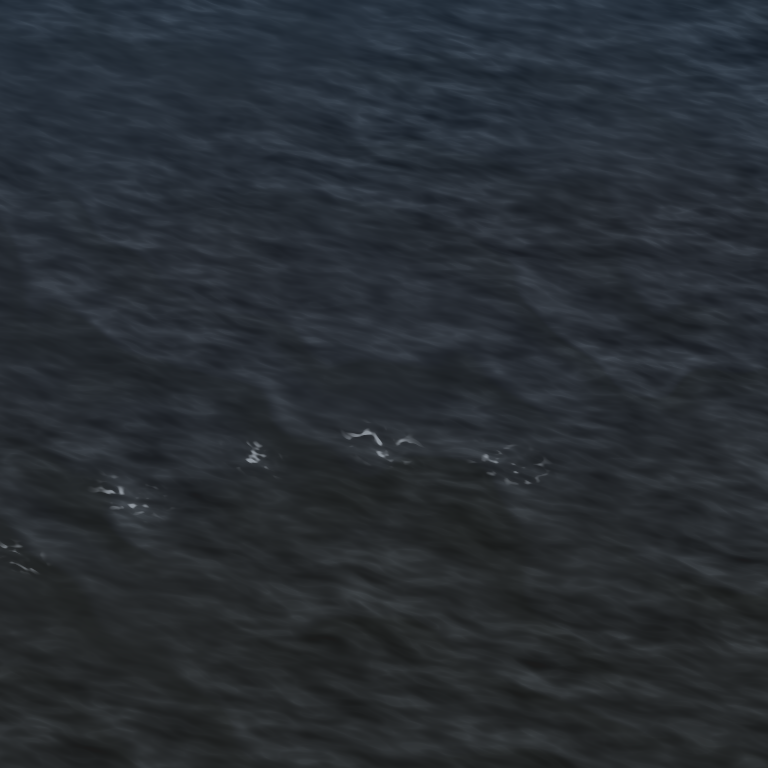
This texture is drawn by a WebGL 2 fragment shader. Its source:

```glsl
#version 300 es
precision highp float;

uniform vec2 u_resolution;
out vec4 fragColor;

#define RIPPLE_GAIN 0.049
#define RIPPLE_SCALE vec2(6.0, 22.0)
#define RIPPLE_TILT 0.22
#define SWELL_GAIN 0.070
#define SWELL_COUNT 5.5
#define SWELL_TILT 0.46
#define FOAM_PATCHES 5
#define FOAM_COLOR vec3(0.62, 0.65, 0.68)
#define NEAR_COLOR vec3(0.147, 0.158, 0.164)
#define MID_COLOR vec3(0.154, 0.174, 0.203)
#define FAR_COLOR vec3(0.157, 0.201, 0.250)
#define LIGHT_TINT vec3(0.92, 1.0, 1.07)

float hash(vec2 p) {
    vec3 q = fract(p.xyx * 0.1031);
    q += dot(q, q.yzx + 33.33);
    return fract((q.x + q.y) * q.z);
}

vec2 gradient(vec2 cell) {
    return vec2(hash(cell), hash(cell + 71.7)) * 2.0 - 1.0;
}

float noise(vec2 p) {
    vec2 i = floor(p), f = p - i;
    vec2 w = f * f * f * (f * (f * 6.0 - 15.0) + 10.0);
    vec2 e = vec2(1.0, 0.0);
    float low = mix(dot(gradient(i), f), dot(gradient(i + e), f - e), w.x);
    float high = mix(dot(gradient(i + e.yx), f - e.yx), dot(gradient(i + 1.0), f - 1.0), w.x);
    return mix(low, high, w.y);
}

// Coordinates along and across a direction that falls to the right
vec2 tilt(vec2 p, float angle) {
    float c = cos(angle), s = sin(angle);
    return vec2(c * p.x - s * p.y, s * p.x + c * p.y);
}

// Small waves: soft bumps with faint ridges
float ripples(vec2 p) {
    float sum = 0.0, amplitude = 0.6;
    vec2 scale = RIPPLE_SCALE;
    p += 0.012 * vec2(noise(p * 9.0), noise(p * 9.0 + 40.0));
    for (int i = 0; i < 4; i++) {
        float angle = RIPPLE_TILT + 0.07 * (float(i % 2) * 2.0 - 1.0);
        float n = noise(tilt(p, angle) * scale + 19.3 * float(i));
        float ridge = max(1.0 - 2.3 * abs(n - 0.12), 0.0);
        sum += amplitude * (1.0 * n + 0.4 * (ridge * ridge - 0.4));
        amplitude *= i == 0 ? 1.6 : 0.72;
        scale *= vec2(1.7, 1.7);
    }
    return sum;
}

// Large waves: a dark face below each crest, a lit back fading above it
float swell(vec2 p) {
    vec2 q = tilt(p, SWELL_TILT);
    float phase = q.y * SWELL_COUNT + 1.4 * noise(q * vec2(2.6, 3.2))
                + 0.45 * noise(q * vec2(8.0, 11.0) + 5.0);
    float f = fract(phase);
    float back = smoothstep(0.0, 0.16, f) * pow(1.0 - f, 1.4);
    float strength = smoothstep(-0.35, 0.2, noise(q * vec2(3.5, 5.0) + 12.0));
    return (back - 0.3) * strength;
}

// Flecks of foam in loose patches along a shallow arc
float foam(vec2 p) {
    vec2 q = tilt(p, 0.3);
    q.y += 0.012 * noise(p * 30.0);
    float flecks = noise(q * vec2(38.0, 95.0)) + 0.6 * noise(q * vec2(85.0, 170.0));
    float cover = 0.0;
    for (int i = 0; i < FOAM_PATCHES; i++) {
        float id = float(i);
        float x = 0.02 + 0.16 * id + 0.03 * (hash(vec2(id, 3.0)) - 0.5);
        float arc = (x - 0.48) / 0.46;
        vec2 center = vec2(x, 0.42 - 0.15 * arc * arc);
        vec2 size = vec2(0.045, 0.022) * mix(0.65, 1.1, hash(vec2(id, 8.0)));
        vec2 d = tilt(p - center, 0.3) / size;
        cover = max(cover, exp(-dot(d, d)));
    }
    float veil = 0.08 * cover * smoothstep(-0.2, 0.3, flecks);
    return veil + 0.8 * smoothstep(0.1, 0.7, cover) * smoothstep(0.12, 0.46, flecks);
}

void main() {
    vec2 uv = gl_FragCoord.xy / u_resolution;
    vec2 water = vec2((uv.x - 0.5) * (1.0 + 0.35 * uv.y), uv.y * (1.0 + 0.3 * uv.y));

    // Depth tint with broad uneven patches
    float depth = uv.y + 0.14 * noise(uv * vec2(3.0, 5.0) + 30.0);
    vec3 color = mix(NEAR_COLOR, MID_COLOR, smoothstep(0.15, 0.62, depth));
    color = mix(color, FAR_COLOR, smoothstep(0.6, 1.05, depth));

    // Swell is strongest in the middle distance
    float band = (uv.y - 0.42) / 0.24;
    float wave = swell(water) * (0.35 + 0.7 * exp(-band * band));
    color += SWELL_GAIN * wave * LIGHT_TINT;
    color.b -= 0.03 * max(-wave, 0.0);

    // Ripples gather into livelier and calmer areas, fewer on dark faces
    float patches = 0.9 + 0.8 * noise(uv * vec2(3.0, 6.0) + 7.0) + 0.35 * (uv.x - 0.5);
    float ripple = ripples(water);
    ripple += 0.6 * ripple * max(ripple, 0.0);
    color += RIPPLE_GAIN * ripple * max(patches + 0.9 * wave, 0.4) * LIGHT_TINT;

    color = mix(max(color, vec3(0.1)), FOAM_COLOR, foam(uv));
    fragColor = vec4(color, 1.0);
}
```
